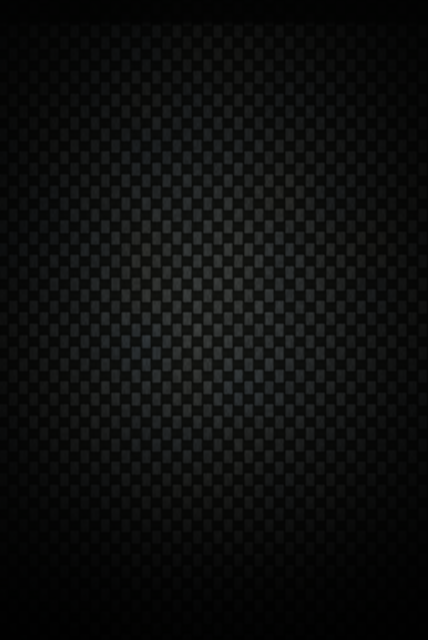
A WebGL 1 fragment shader for this pattern:

```glsl
precision highp float;

uniform vec2 u_resolution;

#define COLUMNS 41.8
#define ROWS 27.83
#define WEAVE_SHIFT vec2(14.29, 9.86)
#define CELL_SIZE vec2(12.25, 27.6)
#define PATCH_HALF vec2(5.1, 7.8)
#define SOFTNESS 1.9
#define GLOW_CENTER vec2(0.5, 0.50)
#define GLOW_WIDTH 0.42
#define GLOW_ABOVE 0.40
#define GLOW_BELOW 0.29
#define GRAIN 0.22

const vec3 THREAD_LIGHT = vec3(0.192, 0.204, 0.203);
const vec3 THREAD_DARK = vec3(0.052, 0.056, 0.048);
const vec3 BASE_BLACK = vec3(0.008, 0.009, 0.008);

float hash(vec2 p) {
  p = fract(p * vec2(0.1031, 0.1137));
  p += dot(p, p.yx + 33.33);
  return fract((p.x + p.y) * p.x * 17.0);
}

float noise(vec2 p) {
  vec2 cell = floor(p);
  vec2 f = fract(p);
  f = f * f * (3.0 - 2.0 * f);
  float low = mix(hash(cell), hash(cell + vec2(1.0, 0.0)), f.x);
  float high = mix(hash(cell + vec2(0.0, 1.0)), hash(cell + 1.0), f.x);
  return mix(low, high, f.y);
}

float roundedBox(vec2 p, vec2 halfSize, float radius) {
  vec2 d = abs(p) - halfSize + radius;
  return length(max(d, 0.0)) + min(max(d.x, d.y), 0.0) - radius;
}

// Oval light with a longer fade upward than downward
float glow(vec2 uv) {
  vec2 d = uv - GLOW_CENTER;
  d /= vec2(GLOW_WIDTH, d.y > 0.0 ? GLOW_ABOVE : GLOW_BELOW);
  return exp(-dot(d, d));
}

void main() {
  vec2 uv = gl_FragCoord.xy / u_resolution;

  // Columns of patches, every second one shifted by half a row
  vec2 grid = vec2(uv.x * COLUMNS, (1.0 - uv.y) * ROWS) - WEAVE_SHIFT;
  float column = floor(grid.x + 0.5);
  grid.y += 0.5 * mod(column, 2.0);
  vec2 id = vec2(column, floor(grid.y + 0.5));
  vec2 local = (grid - id) * CELL_SIZE;
  float edge = roundedBox(local, PATCH_HALF, 1.8);
  float patchMask = 1.0 - smoothstep(-SOFTNESS, SOFTNESS, edge);

  // Woven fibres and uneven brightness
  float fibre = noise(uv * vec2(210.0, 190.0)) - 0.5;
  float variation = hash(id + 80.0) - 0.5;
  vec3 light = THREAD_LIGHT * (1.0 + GRAIN * fibre + 0.14 * variation);
  light *= 1.0 - 0.006 * local.y;

  // Sunken threads show a faint sheen between the patches
  float sheen = smoothstep(0.25, 0.5, abs(local.y) / CELL_SIZE.y);
  vec3 dark = THREAD_DARK * (0.8 + 0.4 * sheen + GRAIN * fibre);
  vec3 weave = mix(dark, light, patchMask);

  // Cool and warm mottling
  float tint = noise(uv * vec2(9.0, 13.0) + 4.0) - 0.5 + 0.4 * (uv.x - 0.5);
  weave *= 1.0 + tint * vec3(0.10, 0.01, -0.12);

  float topFade = 1.0 - 0.85 * smoothstep(0.955, 0.97, uv.y);
  vec3 color = BASE_BLACK * (0.3 + 0.7 * smoothstep(0.0, 0.25, uv.y));
  color += weave * glow(uv) * topFade;
  gl_FragColor = vec4(color, 1.0);
}
```
